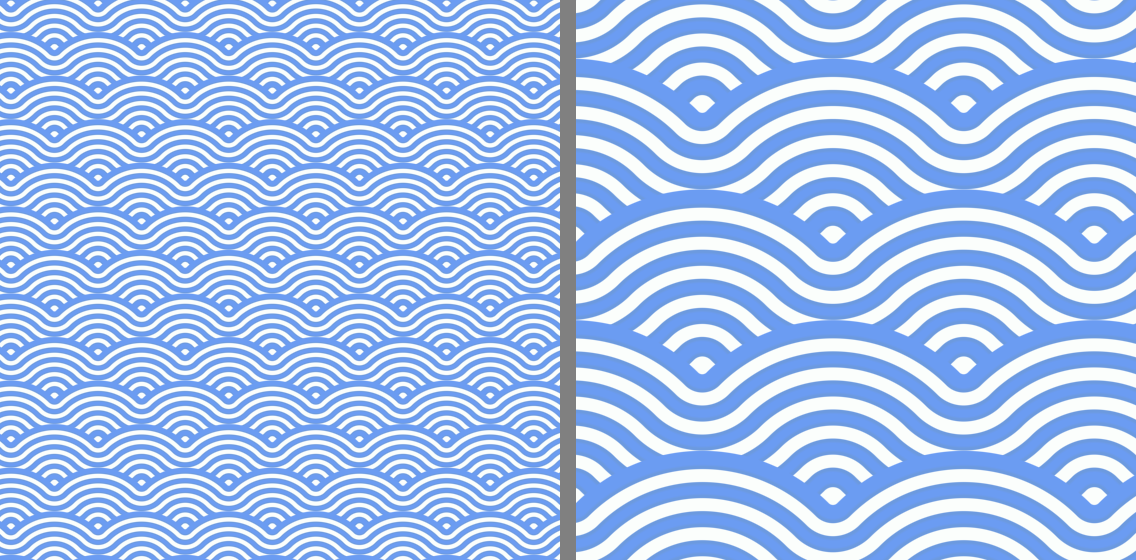
Left, the full canvas; right, a detail of the centre.
A Shadertoy shader for this pattern:

```glsl
// Overlapping rows of white ripple waves on sky blue, each row shifted by half a wave.

// Level of a row's contours: distance from the crest centre at the origin,
// flowing smoothly into circles round the trough centre at (0.5, 0.5).
float waveLevel(vec2 p) {
    p.x = abs(p.x - floor(p.x + 0.5));
    return p.y > p.x ? length(p) : sqrt(0.5) - length(p - 0.5);
}

// Signed distance to the five evenly spaced white bands and the small eye.
float bandDistance(float level) {
    float fromFirst = level - 0.1446;
    float ring = 0.1112 * clamp(floor(fromFirst / 0.1112 + 0.5), 0.0, 4.0);
    float band = abs(fromFirst - ring) - 0.0248;
    float eye = abs(level) - 0.045;
    return min(band, eye);
}

void mainImage(out vec4 fragColor, in vec2 fragCoord) {
    float wavesAcross = 6.427;
    vec2 p = fragCoord / iResolution.y * wavesAcross - vec2(0.1255, 0.376);
    float soft = 0.8 * wavesAcross / iResolution.y;

    vec3 blue = vec3(0.42, 0.61, 0.95);
    vec3 rimBlue = vec3(0.425, 0.605, 0.875);
    vec3 white = vec3(0.985, 0.995, 0.99);
    vec3 color = blue;

    // Paint from the back row to the front; lower rows cover higher ones.
    float baseRow = floor(2.0 * p.y);
    for (int i = 1; i >= -1; i--) {
        float row = baseRow + float(i);
        float level = waveLevel(p - 0.5 * row);
        float band = bandDistance(level);

        // The blue is slightly muted right beside each white band.
        vec3 ground = mix(rimBlue, blue, smoothstep(0.008, 0.02, band));
        vec3 rowColor = mix(ground, white, smoothstep(soft, -soft, band));
        float cover = smoothstep(soft, -soft, level - 0.684);
        color = mix(color, rowColor, cover);
    }

    fragColor = vec4(color, 1.0);
}
```
